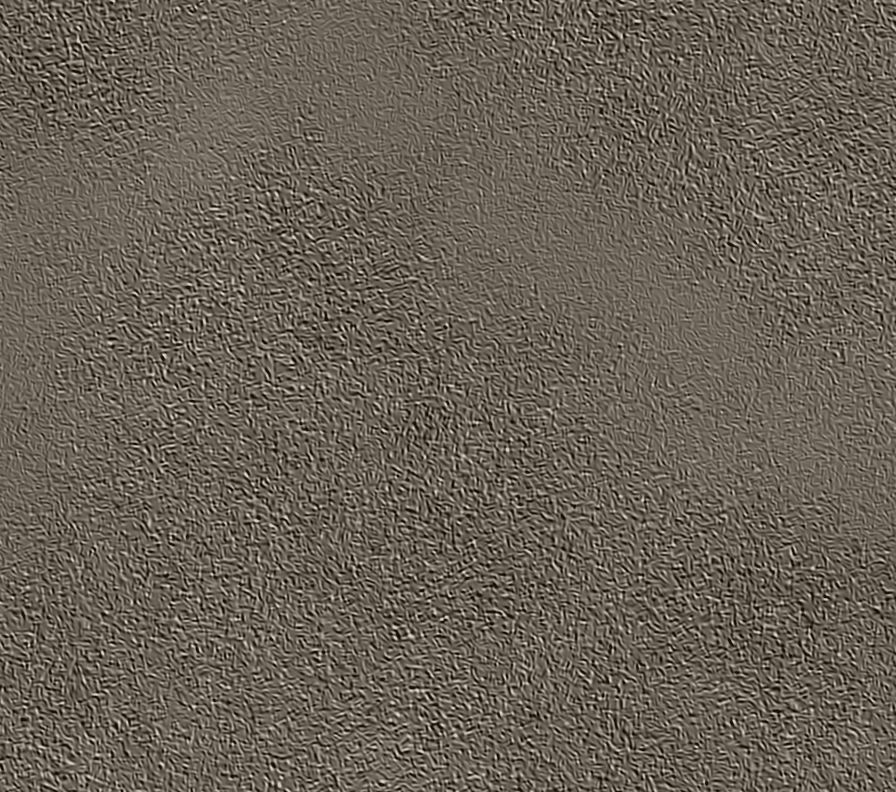
Reproduce this texture procedurally as a Shadertoy shader.

```glsl
// Worn suede leather: fine oriented wrinkles with rubbed, smoother patches.
#define BASE_COLOR vec3(0.421, 0.387, 0.342)
#define DARKEST vec3(0.09, 0.055, 0.03)
#define CELLS 92.0          // wrinkle cells per canvas height
#define WRINKLES 3          // wrinkles per cell
#define GRAIN_ANGLE -0.72   // main direction of the wrinkles
#define ANGLE_SWING 0.6     // how far the direction wanders
#define ANGLE_SPREAD 1.9    // scatter of single wrinkles
#define SMOOTH_CONTRAST 0.062
#define ROUGH_CONTRAST 0.158
#define SMOOTH_FREQ 1.75    // ridges per cell
#define ROUGH_FREQ 1.45

const float TAU = 6.2831853;

vec4 hash4(vec2 p) {
    vec4 q = fract(p.xyxy * vec4(0.1031, 0.1030, 0.0973, 0.1099));
    q += dot(q, q.wzxy + 33.33);
    return fract((q.xxyz + q.yzzw) * q.zywx);
}

float valueNoise(vec2 p) {
    vec2 i = floor(p), f = fract(p);
    f = f * f * (3.0 - 2.0 * f);
    float low = mix(hash4(i).x, hash4(i + vec2(1, 0)).x, f.x);
    float high = mix(hash4(i + vec2(0, 1)).x, hash4(i + vec2(1, 1)).x, f.x);
    return mix(low, high, f.y);
}

// Layered noise, roughly -1 to 1
float cloud(vec2 p) {
    float sum = 0.0, amp = 0.5;
    for (int i = 0; i < 4; i++) {
        sum += amp * (2.0 * valueNoise(p) - 1.0);
        p = mat2(1.6, 1.2, -1.2, 1.6) * p + 7.3;
        amp *= 0.6;
    }
    return sum;
}

float segmentDist(vec2 p, vec2 a, vec2 b) {
    vec2 d = b - a;
    return length(p - a - d * clamp(dot(p - a, d) / dot(d, d), 0.0, 1.0));
}

// 0 in rubbed patches, 1 where the wrinkles are deep
float roughness(vec2 p) {
    vec2 warped = p + 0.08 * vec2(cloud(p * 5.0 + 3.0), cloud(p * 5.0 + 19.0));
    float band = segmentDist(warped, vec2(0.42, 0.92), vec2(1.08, 0.43));
    float side = segmentDist(warped, vec2(-0.02, 0.45), vec2(0.08, 0.74));
    float crown = segmentDist(warped, vec2(0.26, 0.85), vec2(0.40, 0.92));
    float rubbed = min(band, min(side, crown + 0.03));
    float rough = smoothstep(0.0, 0.19, rubbed);
    float clumps = 0.3 * cloud(p * 9.0 + 41.0) + 0.28 * cloud(p * 24.0 + 57.0);
    return clamp(rough * 0.8 + clumps, 0.0, 1.15);
}

// Short wave packets scattered over cells, ridges lying along the grain
float wrinkles(vec2 p, float angle, float freq) {
    vec2 cell = floor(p), f = fract(p);
    float sum = 0.0;
    for (int y = -1; y <= 1; y++)
    for (int x = -1; x <= 1; x++)
    for (int k = 0; k < WRINKLES; k++) {
        vec2 offset = vec2(x, y);
        vec4 h = hash4(cell + offset + float(k) * 137.0 + 11.0);
        vec2 d = f - offset - h.xy;
        float a = angle + (h.z - 0.5) * ANGLE_SPREAD;
        float along = dot(d, vec2(cos(a), sin(a)));
        float across = dot(d, vec2(-sin(a), cos(a)));
        float envelope = exp(-5.5 * along * along - 6.5 * across * across);
        float ridge = freq * mix(0.65, 1.25, fract(h.z * 7.0 + h.w));
        sum += envelope * cos(TAU * (across * ridge + h.w));
    }
    return sum * 1.6;
}

void mainImage(out vec4 fragColor, in vec2 fragCoord) {
    vec2 p = fragCoord / iResolution.y;

    // Local depth and direction of the grain
    float rough = roughness(p);
    float angle = GRAIN_ANGLE + ANGLE_SWING * cloud(p * 7.0 + 73.0);
    float freq = mix(SMOOTH_FREQ, ROUGH_FREQ, rough);
    float relief = wrinkles(p * CELLS, angle, freq);

    // Relief shading over slow changes of tone and small clumps
    float contrast = mix(SMOOTH_CONTRAST, ROUGH_CONTRAST, rough);
    float tone = 0.04 * (0.5 - rough) + 0.025 * cloud(p * 4.0 + 5.0);
    tone += 0.04 * rough * cloud(p * 36.0 + 29.0);
    vec3 color = BASE_COLOR + tone + contrast * relief;
    fragColor = vec4(clamp(color, DARKEST, vec3(0.84, 0.81, 0.77)), 1.0);
}
```
